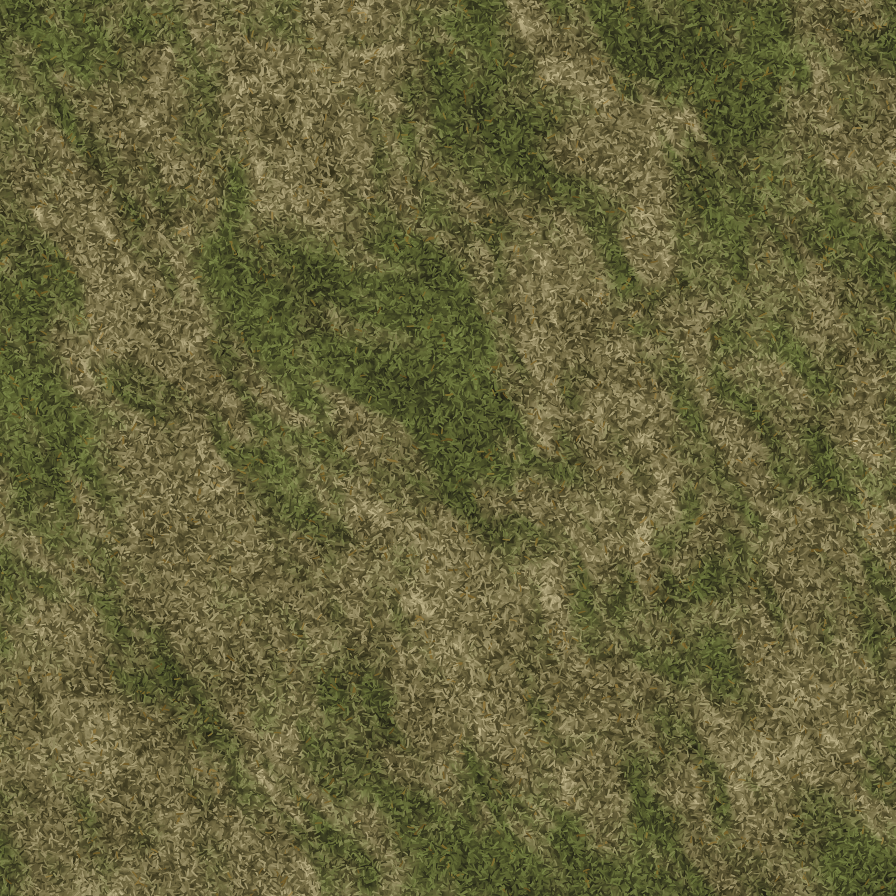
Write a Shadertoy shader that draws this texture.

```glsl
// Worn meadow seen from above: fine green blades, dry slanting patches and pale straw.

const vec3 GREEN_DARK  = vec3(0.21, 0.22, 0.12);
const vec3 GREEN_MID   = vec3(0.34, 0.365, 0.18);
const vec3 GREEN_LIGHT = vec3(0.44, 0.48, 0.25);
const vec3 DRY_DARK    = vec3(0.28, 0.26, 0.15);
const vec3 DRY_MID     = vec3(0.45, 0.415, 0.26);
const vec3 DRY_LIGHT   = vec3(0.61, 0.57, 0.41);
const vec3 OCHRE       = vec3(0.56, 0.43, 0.16);

const vec2  STREAK_DIR    = vec2(0.55, -0.835); // down and to the right
const float STREAK_SQUASH = 0.45;   // below 1 stretches patches along STREAK_DIR
const float PATCH_SCALE   = 5.0;    // largest dry patches per canvas height
const float DRY_BIAS      = 0.0;    // raise for more dry ground
const float BLADE_SCALE   = 75.0;   // cells per canvas height, coarsest layer
const float BLADE_GROWTH  = 1.3;    // scale step between layers
const int   BLADE_LAYERS  = 4;
const float BLADE_WIDTH   = 0.13;   // half width, in cells
const float BLADE_LENGTH  = 0.55;   // half length, in cells
const float BLADE_CONTRAST = 1.25;

vec3 hash3(vec2 p) {
    vec3 q = fract(p.xyx * vec3(0.1031, 0.1030, 0.0973));
    q += dot(q, q.yxz + 33.33);
    return fract((q.xxy + q.yzz) * q.zyx);
}

// Smooth cellular noise: random values blended around jittered points, -1 to 1.
float cellNoise(vec2 p) {
    vec2 cell = floor(p);
    float sum = 0.0, total = 0.0001;
    for (int y = -1; y <= 1; y++)
    for (int x = -1; x <= 1; x++) {
        vec2 id = cell + vec2(x, y);
        vec3 h = hash3(id + 157.0);
        vec2 d = p - id - 0.2 - 0.6 * h.xy;
        float w = max(0.0, 1.0 - dot(d, d) / 1.44);
        w *= w * w;
        sum += w * (2.0 * h.z - 1.0);
        total += w;
    }
    return sum / total;
}

// Patch octaves, from broad areas down to ragged edges.
float dryField(vec2 p) {
    float sum = 0.0, amp = 0.45, scale = PATCH_SCALE;
    for (int i = 0; i < 4; i++) {
        sum += amp * cellNoise(p * scale + 19.0 * float(i));
        scale *= 2.3;
        amp *= 0.92;
    }
    return sum;
}

// Lays one blade per cell over state = (tone, dryness shift, ochre amount).
void layBlades(vec2 p, float pixel, inout vec3 state) {
    vec2 cell = floor(p);
    for (int y = -1; y <= 1; y++)
    for (int x = -1; x <= 1; x++) {
        vec2 id = cell + vec2(x, y);
        vec3 place = hash3(id + 311.0);
        vec3 look = hash3(id + 733.0);
        vec2 d = p - id - place.xy;
        float angle = 6.2832 * place.z;
        vec2 dir = vec2(cos(angle), sin(angle));
        float along = dot(d, dir);
        float bend = 0.5 * (look.y - 0.5) * along * along;
        float reach = BLADE_LENGTH * (0.6 + 0.4 * look.z);
        vec2 off = vec2(max(abs(along) - reach, 0.0), dot(d, vec2(-dir.y, dir.x)) + bend);
        float mask = 1.0 - smoothstep(-0.6 * pixel, 0.6 * pixel, length(off) - BLADE_WIDTH);
        vec3 blade = vec3(0.5 + BLADE_CONTRAST * (look.x - 0.5),
                          look.y - 0.5, step(0.985, look.z));
        state = mix(state, blade, mask);
    }
}

// Three-stop colour ramp that continues past both ends.
vec3 ramp(vec3 dark, vec3 mid, vec3 light, float t) {
    return t < 0.5 ? mix(dark, mid, 2.0 * t) : mix(mid, light, 2.0 * t - 1.0);
}

void mainImage(out vec4 fragColor, in vec2 fragCoord) {
    vec2 uv = fragCoord / iResolution.y;

    // Slanted, gently warped space for patches and straw
    vec2 warp = vec2(cellNoise(uv * 9.0 + 40.0), cellNoise(uv * 9.0 + 80.0));
    vec2 p = uv + 0.035 * warp;
    vec2 slant = vec2(dot(p, STREAK_DIR) * STREAK_SQUASH,
                      dot(p, vec2(-STREAK_DIR.y, STREAK_DIR.x))) + 7.0;
    float field = dryField(slant) + DRY_BIAS;

    // Blades over rough shaded ground
    vec3 state = vec3(0.32 + 0.6 * cellNoise(uv * 190.0), 0.0, 0.0);
    float scale = BLADE_SCALE;
    for (int i = 0; i < BLADE_LAYERS; i++) {
        layBlades(uv * scale + 31.0 * float(i), scale / iResolution.y, state);
        scale *= BLADE_GROWTH;
    }

    // Thin broken ridges of pale straw within the dry ground
    float ridge = 1.0 - abs(cellNoise(slant * 17.0 + 60.0));
    float straw = smoothstep(0.84, 0.98, ridge) * smoothstep(0.0, 0.4, field)
                * smoothstep(-0.15, 0.4, cellNoise(uv * 48.0 + 5.0));

    float dry = smoothstep(-0.36, 0.4, field + 0.28 * state.y + 0.35 * straw);
    float tone = state.x + 0.16 * cellNoise(uv * 24.0 + 11.0)
               + 0.12 * field + 0.4 * straw;
    tone = clamp(tone, -0.35, 1.4);

    vec3 green = ramp(GREEN_DARK, GREEN_MID, GREEN_LIGHT, tone);
    vec3 straws = ramp(DRY_DARK, DRY_MID, DRY_LIGHT, tone);
    vec3 color = mix(green, straws, dry);
    color = mix(color, OCHRE, 0.6 * state.z);
    fragColor = vec4(color, 1.0);
}
```
